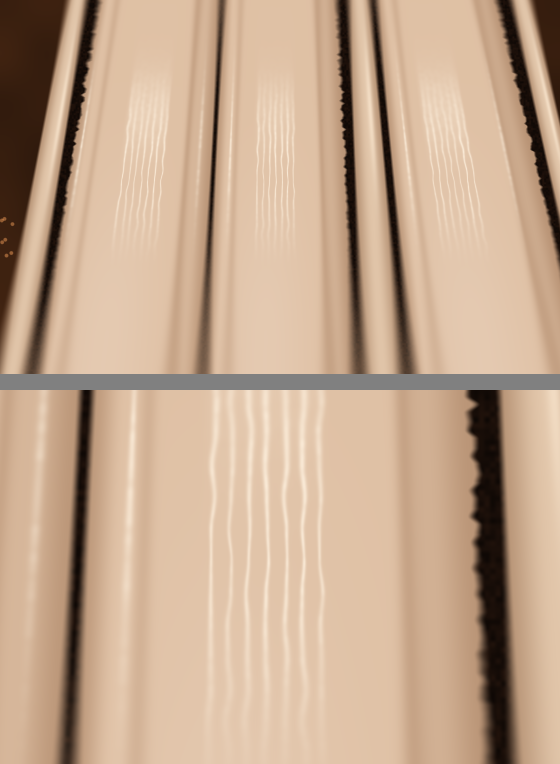
Top, the full canvas; bottom, a detail of the centre.
Give the GLSL for this texture, as a Shadertoy shader.

```glsl
// Three glossy cream panels in perspective, parted by thin rails and dark felt gaps.
// Each band is a pair of slanted edges; inside it a 0..1 coordinate drives folds,
// glints and a comb of seven needle reflections. Focus is sharpest above mid height.

float hash(vec2 p) {
    vec3 q = fract(vec3(p.xyx) * 0.1031);
    q += dot(q, q.yzx + 33.33);
    return fract((q.x + q.y) * q.z);
}

float noise(vec2 p) {
    vec2 i = floor(p), f = fract(p);
    f = f * f * (3.0 - 2.0 * f);
    return mix(mix(hash(i), hash(i + vec2(1, 0)), f.x),
               mix(hash(i + vec2(0, 1)), hash(i + vec2(1, 1)), f.x), f.y);
}

float bump(float x, float center, float width) {
    float d = (x - center) / width;
    return exp(-d * d);
}

// Soft coverage of the span between two edges
float span(float x, vec2 edges, float blur) {
    return smoothstep(-blur, blur, x - edges.x) * smoothstep(-blur, blur, edges.y - x);
}

// Seven reflections, pinched near the focus and spreading away from it
float comb(float u, float t, float id) {
    float k = (u - 0.35 + 0.05 * id) * 21.5;
    k += 0.25 * (noise(vec2(t * 35.0, id * 9.0 + floor(k))) - 0.5);
    float pinch = 0.09 + 1.0 * abs(t - 0.48);
    float line = bump(fract(k), 0.5, pinch) * mix(0.65, 1.0, hash(vec2(floor(k), id + 3.0)));
    float ends = smoothstep(0.0, 0.3, k) * (1.0 - smoothstep(6.7, 7.0, k));
    float fade = smoothstep(0.17, 0.4, t) * (1.0 - smoothstep(0.48, 0.72, t));
    float ripple = 0.75 + 0.25 * noise(vec2(u * 30.0, t * 160.0));
    return line * ends * fade * ripple;
}

vec3 panelColor(float u, float t, float id) {
    vec3 cream = vec3(0.875, 0.755, 0.645), shade = vec3(0.70, 0.55, 0.43);
    vec3 glow = vec3(1.0, 0.95, 0.88);
    vec3 col = mix(cream, vec3(0.93, 0.85, 0.78), 0.35 * bump(u, 0.4, 0.3) * smoothstep(0.2, 0.9, t));

    // Rounded sides, left groove and right fold
    float soft = 0.012 + 0.08 * (t - 0.4) * (t - 0.4);
    float side = 1.0 - smoothstep(0.0, 0.09, u) * (1.0 - smoothstep(0.88, 1.0, u));
    col = mix(col, shade, 0.75 * side);
    col = mix(col, shade, 0.30 * bump(u, 0.15, soft + 0.01));
    col = mix(col, shade, 0.50 * bump(u, 0.82, soft + 0.012));
    col = mix(col, shade, (0.2 + 0.12 * id) * smoothstep(0.79, 0.86, u));

    // Edge glints, sparkling along their length
    float sparkle = 0.6 + 0.4 * noise(vec2(id * 7.0, t * 120.0));
    float leftGlint = bump(u, id < 0.5 ? 0.05 : 0.11, 0.008 + 0.03 * abs(t - 0.35)) * bump(t, 0.4, 0.17);
    float rightGlint = bump(u, id < 0.5 ? 0.91 : 0.80, 0.013) * bump(t, 0.39, 0.17);
    rightGlint *= abs(id - 1.0);
    col = mix(col, glow, 0.75 * sparkle * (leftGlint + 0.7 * rightGlint));

    // Blurred window reflection above the comb
    float haze = span(u, vec2(0.36, 0.65) - 0.05 * id, 0.03) * bump(t, 0.29, 0.11);
    haze *= 0.7 + 0.3 * noise(vec2(u * 40.0, t * 110.0));
    col = mix(col, glow, haze * (0.2 + 0.15 * abs(id - 1.0)));
    return mix(col, glow, 0.85 * comb(u, t, id));
}

vec3 railColor(float u, float t) {
    vec3 col = mix(vec3(0.66, 0.51, 0.39), vec3(0.88, 0.77, 0.66), bump(u, 0.5, 0.42));
    return mix(col, vec3(1.0, 0.93, 0.84), 0.65 * bump(u, 0.65, 0.1) * bump(t, 0.3, 0.2));
}

void mainImage(out vec4 fragColor, in vec2 fragCoord) {
    vec2 uv = fragCoord / iResolution.xy;
    float x = uv.x, t = 1.0 - uv.y;
    float blur = max(0.003 + 0.045 * (t - 0.38) * (t - 0.38), 1.0 / iResolution.x);

    // Left and right edge at the top, then at the bottom
    vec4 panels[3] = vec4[3](vec4(0.177, 0.393, 0.065, 0.358),
                             vec4(0.400, 0.602, 0.366, 0.635),
                             vec4(0.672, 0.888, 0.736, 1.046));
    vec4 rails[3] = vec4[3](vec4(0.121, 0.155, -0.007, 0.049),
                            vec4(0.622, 0.661, 0.648, 0.719),
                            vec4(0.913, 0.949, 1.060, 1.103));

    // Felt in the gaps, brown table outside the outer rails
    float grain = noise(uv * vec2(300.0, 200.0));
    vec3 col = vec3(0.09, 0.05, 0.03) * (0.6 + 0.8 * grain);
    float inside = span(x, vec2(mix(0.138, 0.02, t), mix(0.931, 1.08, t)), 0.005);
    vec3 table = vec3(0.23, 0.125, 0.06) * (0.75 + 0.35 * noise(uv * vec2(12.0, 7.0)));
    for (int i = 0; i < 7; i++) {
        vec2 speck = vec2(0.025, 0.30) + vec2(-0.025, 0.12) * vec2(hash(vec2(i, 4)), hash(vec2(i, 8)));
        float d = length((uv - speck) * vec2(1.5, 1.0));
        table += vec3(0.35, 0.24, 0.14) * (1.0 - smoothstep(0.003, 0.007, d));
    }
    col = mix(table, col, inside);

    // Fibres roughen the panel sides that touch the felt
    float fuzz = 0.008 * (noise(vec2(x * 60.0, t * 130.0)) - 0.5) * bump(t, 0.3, 0.3);
    for (int i = 0; i < 3; i++) {
        vec2 rail = mix(rails[i].xy, rails[i].zw, t);
        vec2 panel = mix(panels[i].xy, panels[i].zw, t);
        float railU = (x - rail.x) / (rail.y - rail.x);
        float panelU = (x - panel.x) / (panel.y - panel.x);
        vec2 rough = panel + fuzz * (i == 0 ? vec2(1, 0) : vec2(0, 1));
        col = mix(col, railColor(railU, t), span(x, rail, blur));
        col = mix(col, panelColor(panelU, t, float(i)), span(x, rough, blur));
    }
    fragColor = vec4(clamp(col, 0.0, 1.0), 1.0);
}
```
